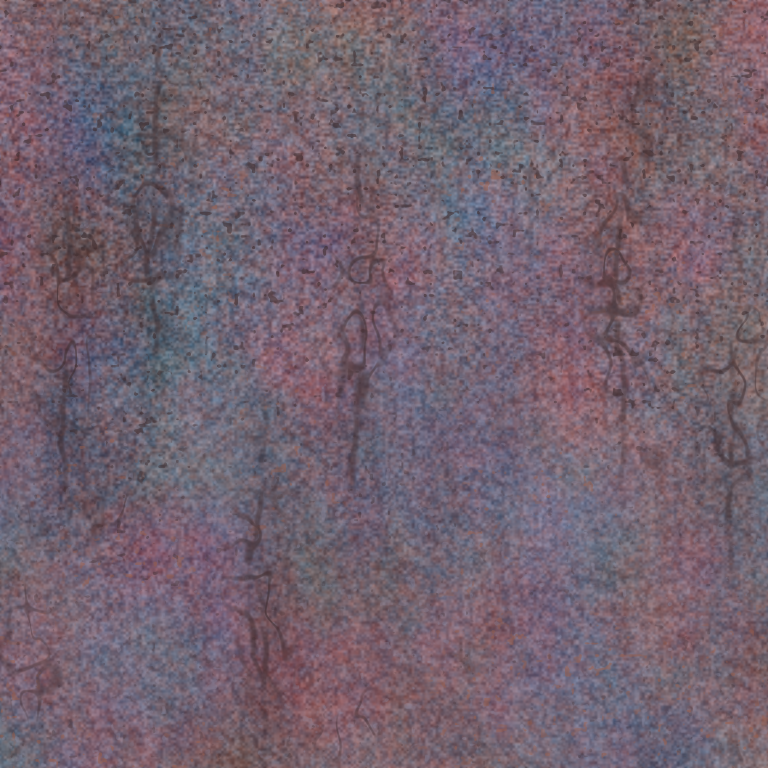
This texture is drawn by a WebGL 2 fragment shader. Its source:

```glsl
#version 300 es
precision highp float;
// Weathered violet metal: soft blue and rust clouds under a fine mineral grain,
// pitted with brown specks and scarred by vertical stains and branching cracks.
// Layers of value noise are summed, then the damage is blended over them.

uniform vec2 u_resolution;
out vec4 fragColor;

const vec3 BASE = vec3(0.463, 0.395, 0.447);
const vec3 PIT_BROWN = vec3(0.25, 0.18, 0.19);
const vec3 RUST = vec3(0.60, 0.37, 0.30);
const vec3 PALE_BLUE = vec3(0.56, 0.54, 0.63);
const vec3 WARM_SHIFT = vec3(0.085, -0.025, -0.075);
const vec3 ROSE_SHIFT = vec3(0.05, -0.03, 0.01);

float hash(vec2 p) {
    return fract(sin(dot(p, vec2(127.1, 311.7))) * 43758.5);
}

// Smooth value noise in -1..1
float noise(vec2 p) {
    vec2 cell = floor(p);
    vec2 f = fract(p);
    f = f * f * (3.0 - 2.0 * f);
    float low = mix(hash(cell), hash(cell + vec2(1.0, 0.0)), f.x);
    float high = mix(hash(cell + vec2(0.0, 1.0)), hash(cell + vec2(1.0)), f.x);
    return 2.0 * mix(low, high, f.y) - 1.0;
}

// Rotated octaves, roughly -1..1
float fbm(vec2 p, int octaves) {
    float sum = 0.0;
    float gain = 0.55;
    for (int i = 0; i < octaves; i++) {
        sum += gain * noise(p);
        p = mat2(1.6, 1.2, -1.2, 1.6) * p + 17.3;
        gain *= 0.55;
    }
    return sum;
}

// Thin broken lines along the zero level of a warped noise
float crackLines(vec2 uv) {
    vec2 warp = 0.012 * vec2(noise(uv * 34.0), noise(uv * 34.0 + 51.0));
    float level = abs(noise((uv + warp) * vec2(46.0, 26.0) + 9.0));
    return 1.0 - smoothstep(0.04, 0.24, level);
}

// x: thin wandering runs, y: wide stains, z: zones that crack
vec3 verticalDamage(vec2 uv) {
    vec3 damage = vec3(0.0);
    for (int i = 0; i < 6; i++) {
        float id = float(i);
        float centreX = fract(0.82 + 0.13 * id) + 0.02 * (hash(vec2(id, 3.0)) - 0.5);
        float centreY = mix(0.15, 0.85, hash(vec2(id, 8.0)));
        float wander = 0.010 * noise(vec2(uv.y * 9.0, id * 7.0))
                     + 0.004 * noise(vec2(uv.y * 38.0, id * 5.0));
        float dx = abs(uv.x - centreX - wander);
        float dy = abs(uv.y - centreY);
        float span = 1.0 - smoothstep(0.13, 0.32, dy);
        float broken = smoothstep(-0.5, 0.4, noise(vec2(id * 11.0, uv.y * 32.0)));
        damage.x = max(damage.x, (1.0 - smoothstep(0.001, 0.006, dx)) * span * broken);
        damage.y = max(damage.y, exp(-dx * dx / 0.0009) * span);
        damage.z = max(damage.z, exp(-dx * dx / 0.0016) * (1.0 - smoothstep(0.06, 0.2, dy)));
    }
    return damage;
}

// Broad clouds of brightness, warmth and rose, slightly drawn out downwards
vec3 cloudColor(vec2 uv) {
    vec2 p = uv * vec2(1.0, 0.75);
    float light = fbm(p * 7.0 + 3.0, 5);
    float warmth = fbm(p * 8.0 + 40.0, 5);
    float rose = fbm(p * 10.0 + 80.0, 4);
    float streak = fbm(uv * vec2(26.0, 3.0) + 21.0, 3);
    return BASE + 0.065 * light + 0.025 * streak
         + WARM_SHIFT * warmth + ROSE_SHIFT * rose;
}

// Fine grain in brightness and tint
vec3 grainColor(vec2 uv) {
    float light = 0.07 * noise(uv * 165.0 + 5.0) + 0.065 * noise(uv * 290.0 + 63.0);
    float tint = noise(uv * 140.0 + 31.0) + 0.6 * noise(uv * 240.0 + 12.0);
    return vec3(light) + 0.45 * WARM_SHIFT * tint;
}

// Small scattered spots; density raises the share that is covered
float specks(vec2 uv, float frequency, float density) {
    float value = noise(uv * frequency) + 0.3 * noise(uv * frequency * 2.1 + 7.0);
    return smoothstep(0.75 - density, 1.1 - density, value);
}

void main() {
    vec2 uv = gl_FragCoord.xy / u_resolution;

    // The upper part is rougher than the lower
    float rough = smoothstep(0.25, 0.75, uv.y + 0.35 * fbm(uv * 6.0 + 90.0, 3));
    vec3 color = cloudColor(uv) + grainColor(uv) * mix(0.85, 1.1, rough);

    // Mineral and rust specks, then dark pits
    float rustZone = smoothstep(-0.2, 0.5, fbm(uv * 8.0 + 55.0, 3));
    color = mix(color, PALE_BLUE, 0.35 * specks(uv + 0.37, 120.0, 0.1));
    color = mix(color, RUST, 0.55 * rustZone * specks(uv + 0.71, 125.0, 0.15));
    color = mix(color, PIT_BROWN, mix(0.3, 0.6, rough) * specks(uv, 130.0, 0.16 * rough));

    // Stains, runs and cracks
    vec3 damage = verticalDamage(uv);
    float patches = smoothstep(0.25, 0.6, fbm(uv * 7.0 + 120.0, 3));
    float cracks = crackLines(uv) * max(damage.z, 0.7 * patches);
    color *= 1.0 - 0.09 * damage.y;
    color = mix(color, PIT_BROWN, max(0.5 * damage.x, 0.6 * cracks));

    fragColor = vec4(clamp(color, 0.0, 1.0), 1.0);
}
```
